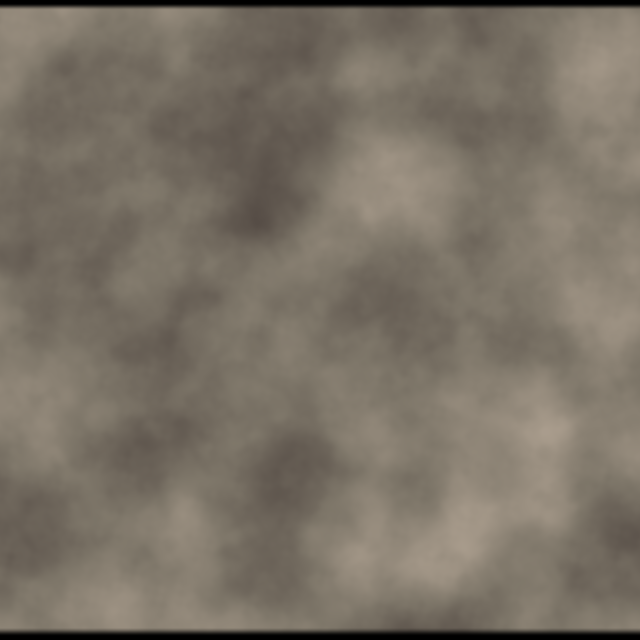
Write a WebGL 2 fragment shader that draws this texture.

```glsl
#version 300 es
precision highp float;
// Soft, cloudy taupe stone with blurred black bands along the top and bottom edges.

uniform vec2 u_resolution;
out vec4 fragColor;

float hash(vec2 cell) {
    vec3 p = fract(cell.xyx * vec3(0.1031, 0.1030, 0.0973));
    p += dot(p, p.yzx + 33.33);
    return fract((p.x + p.y) * p.z);
}

// Smoothly interpolated lattice noise, 0 to 1
float valueNoise(vec2 p) {
    vec2 cell = floor(p);
    vec2 f = fract(p);
    vec2 w = f * f * f * (f * (f * 6.0 - 15.0) + 10.0);
    float low = mix(hash(cell), hash(cell + vec2(1.0, 0.0)), w.x);
    float high = mix(hash(cell + vec2(0.0, 1.0)), hash(cell + vec2(1.0, 1.0)), w.x);
    return mix(low, high, w.y);
}

// Octaves halve in size and strength, each turned against the last
float clouds(vec2 p) {
    float sum = 0.0;
    float strength = 0.5;
    for (int octave = 0; octave < 5; octave++) {
        sum += strength * valueNoise(p);
        p = mat2(1.6, 1.2, -1.2, 1.6) * p + vec2(17.3, 9.1);
        strength *= 0.5;
    }
    return sum / 0.96875;
}

void main() {
    vec2 uv = gl_FragCoord.xy / u_resolution;
    float density = clouds(uv * 5.5 + vec2(23.7, 41.2));

    // Brown shadows, grey-olive middle, warm beige lights
    vec3 shadow = vec3(0.355, 0.320, 0.290);
    vec3 middle = vec3(0.492, 0.462, 0.410);
    vec3 light = vec3(0.635, 0.588, 0.528);
    vec3 color = density < 0.5
        ? mix(shadow, middle, max((density - 0.2) / 0.3, -0.3))
        : mix(middle, light, min((density - 0.5) / 0.3, 1.2));

    // Dark bands at the lower and upper edge
    color *= smoothstep(0.006, 0.020, uv.y) * smoothstep(0.005, 0.016, 1.0 - uv.y);

    fragColor = vec4(color, 1.0);
}
```
